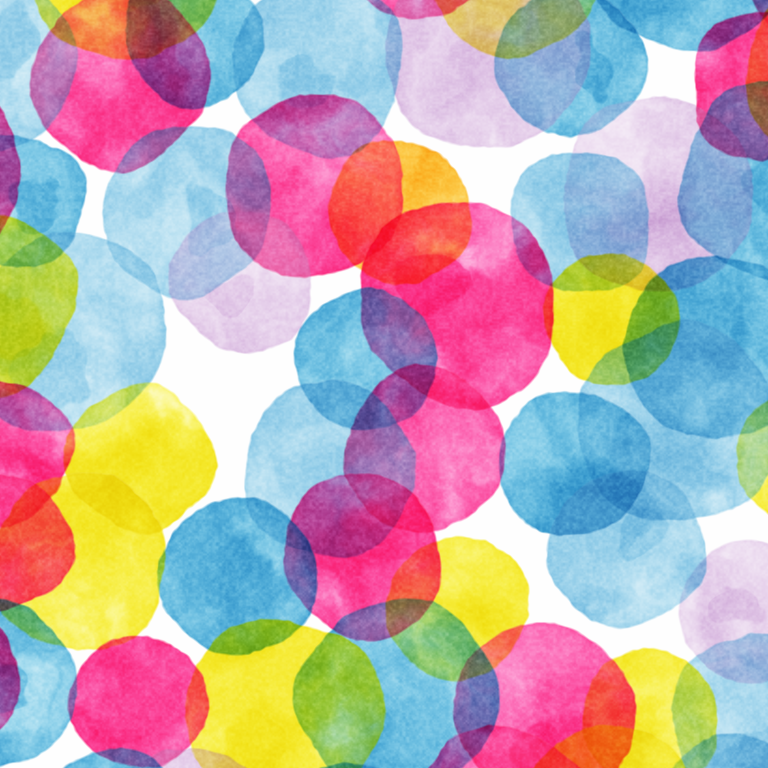
Reproduce this pattern procedurally as a WebGL 2 fragment shader.

```glsl
#version 300 es
precision highp float;

#define CELLS 6.0        // discs across the canvas
#define JITTER 0.30      // scatter of disc centres, in cells
#define RADIUS_MIN 0.52  // in cells
#define RADIUS_MAX 0.80
#define WOBBLE 0.17      // unevenness of the outlines
#define EDGE 0.012       // softness of the outlines, in cells
#define WASH 1.7         // contrast of the pigment clouds
#define GRAIN 0.30       // contrast of the paper tooth
#define OVERLAP_LIFT 0.24

uniform vec2 u_resolution;
out vec4 fragColor;

const vec3 PAPER = vec3(0.995);
const vec3 BLUE = vec3(0.41, 0.74, 0.88);
const vec3 PALE_BLUE = vec3(0.64, 0.84, 0.93);
const vec3 PINK = vec3(0.99, 0.32, 0.64);
const vec3 LAVENDER = vec3(0.90, 0.81, 0.92);
const vec3 YELLOW = vec3(0.97, 0.93, 0.24);
const vec3 ORANGE = vec3(0.99, 0.74, 0.20);

float hash(vec2 p) {
    return fract(sin(dot(p, vec2(127.1, 311.7))) * 43758.5);
}

vec2 hash2(vec2 p) {
    return vec2(hash(p), hash(p + 19.7));
}

float noise(vec2 p) {
    vec2 i = floor(p), f = fract(p);
    f = f * f * (3.0 - 2.0 * f);
    return mix(mix(hash(i), hash(i + vec2(1, 0)), f.x),
               mix(hash(i + vec2(0, 1)), hash(i + vec2(1, 1)), f.x), f.y);
}

float fbm(vec2 p) {
    float sum = 0.0, amplitude = 0.5;
    for (int i = 0; i < 4; i++) {
        sum += amplitude * noise(p);
        p = mat2(1.6, 1.2, -1.2, 1.6) * p + 7.3;
        amplitude *= 0.5;
    }
    return sum / 0.9375;
}

// Stepping the hue from cell to cell keeps equal colours apart.
vec3 pickInk(vec2 cell) {
    float pick = fract(dot(cell, vec2(0.38, 0.71)) + 0.25 * hash(cell + 3.1));
    if (pick < 0.31) return BLUE;
    if (pick < 0.42) return PALE_BLUE;
    if (pick < 0.68) return PINK;
    if (pick < 0.78) return LAVENDER;
    if (pick < 0.96) return YELLOW;
    return ORANGE;
}

// Signed distance to a hand-painted disc outline.
float discDistance(vec2 d, float radius, vec2 seed) {
    vec2 dir = d / max(length(d), 1e-4);
    float lobes = noise(dir * 1.4 + seed) - 0.5;
    float ripples = noise(dir * 5.0 + seed) - 0.5;
    float fray = noise(d * 22.0 + seed) - 0.5;
    return length(d) - radius * (1.0 + WOBBLE * (lobes + 0.2 * ripples)) + 0.012 * fray;
}

// Pigment strength: clouds, a wet bloom and a dried rim.
float pigment(vec2 d, float radius, float dist, vec2 cell, vec2 seed) {
    vec2 warp = vec2(fbm(d * 2.0 + seed), fbm(d * 2.0 + seed + 31.0)) - 0.5;
    float clouds = fbm(d * 1.9 + 2.2 * warp + seed + 11.0) - 0.5;

    vec2 bloomAt = (hash2(cell + 5.3) - 0.5) * 0.7 * radius;
    float reach = length(d - bloomAt + 0.5 * warp) / radius;
    bool crisp = hash(cell + 8.9) > 0.65;
    float bloom = crisp ? 0.4 * (1.0 - smoothstep(0.32, 0.37, reach))
                        : mix(-0.4, 0.9, hash(cell + 2.7)) * (1.0 - smoothstep(0.0, 0.65, reach));

    float rim = 0.28 * exp(dist / 0.025);
    return max(0.92 + WASH * clouds + bloom + rim, 0.25);
}

void main() {
    vec2 p = gl_FragCoord.xy / min(u_resolution.x, u_resolution.y);
    vec2 q = p * CELLS;
    float tooth = noise(p * 230.0) + 0.6 * noise(p * 410.0) - 0.8;

    vec3 color = PAPER;
    float covered = 0.0;

    // Glaze the neighbouring discs over each other.
    for (int y = -1; y <= 1; y++)
    for (int x = -1; x <= 1; x++) {
        vec2 cell = floor(q) + vec2(x, y);
        vec2 seed = hash2(cell + 13.0) * 40.0;
        float stagger = 0.5 * mod(cell.y, 2.0) - 0.25;
        vec2 center = cell + 0.5 + vec2(stagger, 0.0) + (hash2(cell) - 0.5) * 2.0 * JITTER;
        float radius = mix(RADIUS_MIN, RADIUS_MAX, hash(cell + 41.0));

        vec2 d = q - center;
        float dist = discDistance(d, radius, seed);
        if (dist > EDGE) continue;

        float mask = 1.0 - smoothstep(-EDGE, EDGE, dist);
        float strength = pigment(d, radius, min(dist, 0.0), cell, seed) * (1.0 + GRAIN * tooth);
        vec3 glaze = pow(pickInk(cell), vec3(strength));
        glaze = mix(glaze, vec3(1.0), OVERLAP_LIFT * covered);
        color *= mix(vec3(1.0), glaze, mask);
        covered = max(covered, mask);
    }

    fragColor = vec4(color, 1.0);
}
```
